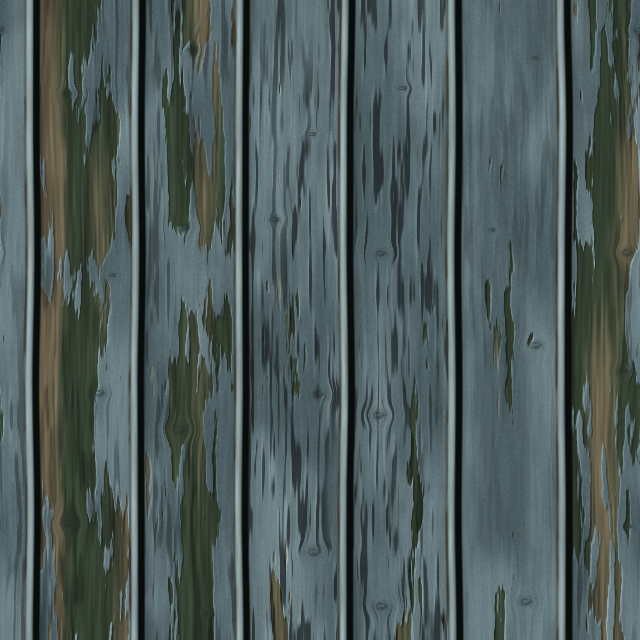
Reproduce this texture procedurally as a Shadertoy shader.

```glsl
// Six weathered vertical boards with a rounded bead and a dark groove at each joint.
// Stretched noise drives the grain, cracks and peeling blue-grey paint; a small
// table sets the wear of each board, and hashed knots bend the grain around them.

float hash(vec2 p) {
    vec3 a = fract(vec3(p.xyx) * 0.1031);
    a += dot(a, a.yzx + 33.33);
    return fract((a.x + a.y) * a.z);
}

float noise(vec2 p) {
    vec2 i = floor(p), f = fract(p);
    f = f * f * (3.0 - 2.0 * f);
    return mix(mix(hash(i), hash(i + vec2(1, 0)), f.x),
               mix(hash(i + vec2(0, 1)), hash(i + vec2(1, 1)), f.x), f.y);
}

float fbm(vec2 p) {
    float sum = 0.0, amp = 0.533;
    for (int i = 0; i < 4; i++) {
        sum += amp * noise(p);
        p = p * 2.03 + 17.1;
        amp *= 0.5;
    }
    return sum;
}

// Height field whose high parts have lost their paint
float peelField(vec2 q) {
    return 0.55 * fbm(q * vec2(45, 6)) + 0.45 * fbm(q * vec2(110, 15))
         + 0.4 * (noise(q * vec2(9, 3)) - 0.5);
}

// Per board: centre, width and amount of bare wood, then density of cracks
const vec4 WEAR[6] = vec4[6](
    vec4(0.36, 0.55, 0.36, 0.45), vec4(0.48, 0.36, 0.42, 0.55),
    vec4(0.45, 0.30, 0.12, 1.00), vec4(0.40, 0.50, 0.07, 0.95),
    vec4(0.36, 0.22, 0.17, 0.25), vec4(0.38, 0.34, 0.29, 0.50));

void mainImage(out vec4 fragColor, in vec2 fragCoord) {
    vec2 p = fragCoord / iResolution.xy;

    // Board index and position across it, with slightly uneven board widths
    float t = p.x - 0.0575;
    float s = 6.0 * (t + 0.0045 * (1.0 - cos(6.2832 * t)));
    s += 0.022 * (noise(vec2(s + 9.0, p.y * 5.0)) - 0.5);
    float id = mod(floor(s), 6.0), u = fract(s);
    vec4 wear = WEAR[int(id)];
    vec2 q = vec2(u / 6.0 + id * 3.7, p.y);

    // Knots: push the grain aside and leave a dark ringed eye
    float knot = 0.0;
    for (float i = 0.0; i < 4.0; i++) {
        vec2 seed = vec2(id * 5.0 + 2.0, i * 7.0 + 3.0);
        vec2 centre = vec2(0.18 + 0.55 * hash(seed), (i + 0.15 + 0.7 * hash(seed + 31.0)) / 4.0);
        vec2 d = vec2((u - centre.x) / 6.0, p.y - centre.y);
        float r = 0.006 + 0.009 * hash(seed + 57.0);
        float l = length(d * vec2(1.0, 1.5)) / r;
        q.x -= 0.75 * d.x * exp(-0.35 * l * l);
        float rings = 0.6 + 0.4 * sin(l * 9.0 + 5.0 * noise(d * 300.0 + 40.0));
        knot = max(knot, exp(-l * l * 1.4) * rings);
    }
    q.x += 0.004 * (noise(q * vec2(10, 7)) - 0.5);

    // Grain at three widths
    float fine = noise(q * vec2(310, 16));
    float grain = fbm(q * vec2(120, 5));
    float cloud = fbm(q * vec2(14, 5));

    // Blue-grey paint
    vec3 paint = mix(vec3(0.30, 0.37, 0.39), vec3(0.42, 0.50, 0.52), smoothstep(0.28, 0.72, cloud));
    paint *= 0.91 + 0.16 * grain + 0.09 * (fine - 0.5);
    paint += 0.03 * (hash(floor(p * 512.0)) - 0.5);

    // Bare wood: green algae to warm brown
    float warm = noise(q * vec2(20, 3) + 5.0) + 0.2 * (fine - 0.5);
    warm += id < 0.5 ? 0.55 * smoothstep(0.42, 0.15, u) - 0.1 : -0.08;
    vec3 wood = mix(vec3(0.20, 0.25, 0.19), vec3(0.40, 0.37, 0.29), smoothstep(0.35, 0.85, warm));
    wood *= 0.62 + 0.6 * grain + 0.25 * (fine - 0.3);

    // Peeling, with lit and shaded flake edges; the first two boards keep a painted band
    float across = (u - wear.x) / wear.y, band = (p.y - 0.57) / 0.06;
    float loss = wear.z * exp(-across * across) - 0.79;
    loss -= id < 1.5 ? 0.2 * exp(-band * band) : 0.0;
    float peel = peelField(q) + loss;
    float peelBeside = peelField(q + vec2(-0.0022, 0.003)) + loss;
    float bare = smoothstep(-0.025, 0.025, peel);
    float edge = smoothstep(-0.025, 0.025, peelBeside) - bare;
    vec3 col = mix(paint, wood, bare);
    col *= 1.0 + 0.28 * edge;

    // Fine vertical cracks, gathered in patches
    float patches = wear.w * smoothstep(0.25, 0.7, noise(q * vec2(22, 4) + 11.0) + 0.25 * wear.w);
    float split = smoothstep(0.53, 0.72, 0.65 * noise(q * vec2(175, 11)) + 0.35 * noise(q * vec2(330, 26)));
    float lip = smoothstep(0.53, 0.72, 0.65 * noise((q + vec2(0.002, 0)) * vec2(175, 11)) + 0.35 * fine);
    col *= 1.0 - 0.52 * split * patches;
    col += 0.06 * lip * (1.0 - split) * patches * (1.0 - bare);
    col = mix(col, vec3(0.13, 0.17, 0.17), 0.75 * knot);

    // Rounded bead along the right side of each board, chipped at its left edge
    float b = (u - 0.895) / 0.075;
    float onBead = smoothstep(0.0, 0.12, b);
    float round01 = max(0.0, 1.0 - pow(abs(b - 0.42) / 0.65, 2.0));
    vec3 bead = mix(vec3(0.18, 0.23, 0.24), vec3(0.60, 0.67, 0.68), round01);
    bead *= 0.82 + 0.3 * fbm(vec2(u * 25.0 + id * 9.0, p.y * 14.0));
    col = mix(col, bead, onBead);
    float chip = smoothstep(0.42, 0.68, fbm(vec2(u * 20.0 + id * 13.0, p.y * 17.0)));
    float seam = exp(-pow((u - 0.892) / 0.014, 2.0));
    col = mix(col, vec3(0.23, 0.22, 0.18), seam * (0.4 + 0.5 * chip));

    // Dark groove with a soft shadow on the next board
    float gap = min(u, 1.0 - u);
    col *= 1.0 - 0.4 * exp(-u * 22.0);
    col = mix(vec3(0.03, 0.05, 0.045), col, smoothstep(0.018, 0.042, gap));
    fragColor = vec4(clamp(col, 0.0, 1.0), 1.0);
}
```
